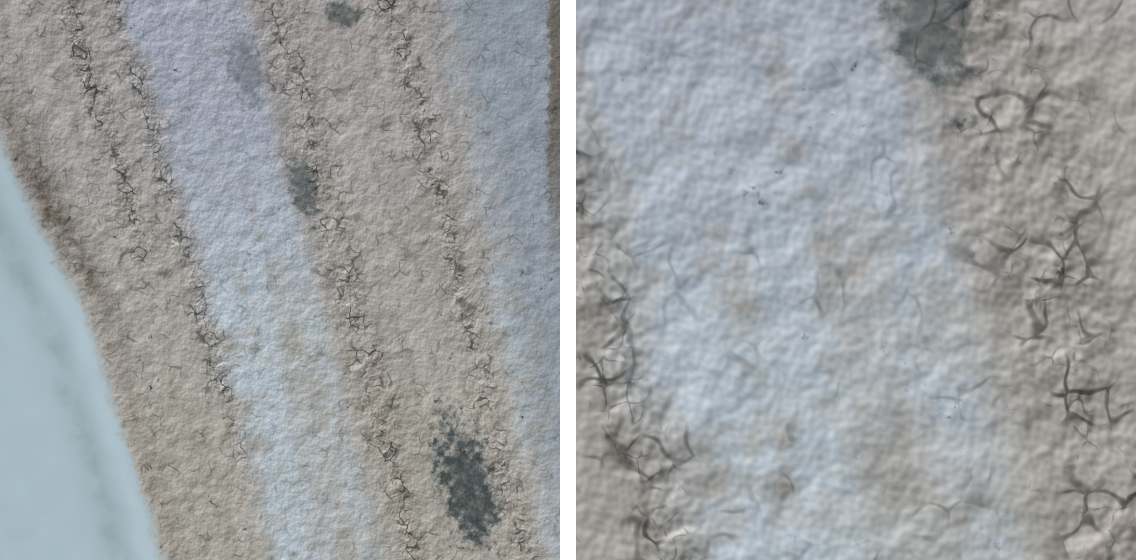
Left, the full canvas; right, a detail of the centre.
Reproduce this texture procedurally as a WebGL 1 fragment shader.

```glsl
precision highp float;
uniform vec2 u_resolution;

const vec3 CLAY_LOW = vec3(0.635, 0.622, 0.592);
const vec3 CLAY_HIGH = vec3(0.610, 0.598, 0.592);
const vec3 FROST_LOW = vec3(0.675, 0.720, 0.755);
const vec3 FROST_HIGH = vec3(0.610, 0.633, 0.685);
const vec3 SNOW = vec3(0.655, 0.735, 0.772);
const vec3 SNOW_SHADE = vec3(0.560, 0.630, 0.660);
const vec3 WET_BLUE = vec3(0.535, 0.585, 0.635);
const vec3 MUD = vec3(0.400, 0.375, 0.345);
const vec3 SOOT = vec3(0.255, 0.285, 0.290);

vec2 hash2(vec2 p) {
  vec3 q = fract(p.xyx * vec3(0.1031, 0.1030, 0.0973));
  q += dot(q, q.yzx + 33.33);
  return fract((q.xx + q.yz) * q.zy);
}

float slope(vec2 cell, vec2 corner, vec2 f) {
  float angle = 6.2832 * hash2(cell + corner).x;
  return dot(vec2(cos(angle), sin(angle)), f - corner);
}

// Gradient noise, roughly -0.7 to 0.7
float noise(vec2 p) {
  vec2 i = floor(p), f = fract(p);
  vec2 w = f * f * f * (f * (f * 6.0 - 15.0) + 10.0);
  float low = mix(slope(i, vec2(0, 0), f), slope(i, vec2(1, 0), f), w.x);
  float high = mix(slope(i, vec2(0, 1), f), slope(i, vec2(1, 1), f), w.x);
  return mix(low, high, w.y);
}

float fbm(vec2 p) {
  float sum = 0.0, gain = 0.5;
  for (int i = 0; i < 4; i++) {
    sum += gain * noise(p);
    p = mat2(1.6, 1.2, -1.2, 1.6) * p + 17.3;
    gain *= 0.6;
  }
  return sum;
}

// Thin lines between irregular cells
float cracks(vec2 p) {
  p += 0.45 * vec2(noise(p * 1.3 + 5.0), noise(p * 1.3 + 51.0));
  vec2 i = floor(p), f = fract(p);
  float nearest = 9.0, second = 9.0;
  for (int y = -1; y <= 1; y++) {
    for (int x = -1; x <= 1; x++) {
      vec2 o = vec2(float(x), float(y));
      float d = length(o + hash2(i + o) - f);
      second = min(second, max(nearest, d));
      nearest = min(nearest, d);
    }
  }
  return 1.0 - smoothstep(0.03, 0.19, second - nearest);
}

float band(float x, float center, float width) {
  float d = (x - center) / width;
  return exp(-d * d);
}

// Ragged spot stretched along the furrows
float blot(vec2 p, vec2 center, vec2 size, float ragged) {
  vec2 d = p - center;
  d.x += 0.22 * d.y;
  d /= size;
  return smoothstep(0.25, 0.8, exp(-dot(d, d)) + ragged);
}

void main() {
  vec2 p = gl_FragCoord.xy / u_resolution;
  float wide = fbm(p * 5.0 + 3.0);
  float mid = fbm(p * 17.0 + 40.0);
  float fine = fbm(p * 65.0 + 90.0);

  // Furrow coordinate: constant along the slanted, fanning tracks
  float lane = p.x + 0.3 * p.y - 0.1 * p.x * p.y + 0.025 * wide + 0.016 * mid;
  float bank = lane + 0.06 * smoothstep(0.35, 0.75, p.y);
  float streak = noise(vec2(lane * 32.0, p.y * 2.2));
  float thinStreak = noise(vec2(lane * 75.0, p.y * 6.0 + 8.0));
  float snow = 1.0 - smoothstep(0.272, 0.298, bank + 0.018 * fine);

  // Crumbled ridges beside the tracks
  float ridges = band(lane, 0.408, 0.022) * smoothstep(0.45, 0.65, p.y);
  ridges += band(lane, 0.48, 0.018) * smoothstep(0.1, 0.3, p.y);
  ridges += 0.75 * band(lane, 0.74, 0.032) + 0.8 * band(lane, 0.93, 0.022);
  float crumble = clamp(ridges * (0.75 + 1.5 * mid), 0.0, 1.0);

  // Clay with bands of frost
  vec3 color = mix(CLAY_LOW, CLAY_HIGH, smoothstep(0.2, 0.9, p.y));
  color += 0.055 * streak + 0.03 * thinStreak + 0.04 * mid;
  float frost = band(lane, 0.525, 0.038);
  frost += 0.85 * band(lane, 0.605, 0.075) * smoothstep(0.3, 0.75, p.y);
  frost += 0.6 * band(lane, 0.665, 0.025) + 0.55 * band(lane, 0.59, 0.05);
  frost += 0.6 * band(lane, 1.0, 0.03) * (1.0 - smoothstep(0.4, 0.7, p.y));
  frost *= 0.9 + 1.3 * mid + 0.8 * fine + 0.5 * streak;
  vec3 frostColor = mix(FROST_LOW, FROST_HIGH, smoothstep(0.35, 0.85, p.y));
  color = mix(color, frostColor + 0.04 * mid, clamp(frost, 0.0, 1.0));
  float wet = smoothstep(0.96, 1.07, lane + 0.05 * mid);
  color = mix(color, WET_BLUE + 0.09 * mid + 0.04 * streak, 0.8 * wet);

  // Brown stains on the ridges, bank and far right edge
  float stain = band(bank, 0.325, 0.026) * band(p.y, 0.62, 0.16);
  stain += 0.25 * band(bank, 0.315, 0.018);
  stain = clamp(stain * (0.65 + 1.3 * mid + fine) + 0.28 * crumble, 0.0, 1.0);
  color = mix(color, MUD, stain);
  float edge = smoothstep(0.972, 0.985, p.x + 0.02 * fine + 0.02 * wide);
  color = mix(color, MUD, 0.85 * edge * smoothstep(0.45, 0.8, p.y));

  // Relief lit from the upper left, with short broken cracks
  vec2 toLight = vec2(-0.0017, 0.0024);
  float relief = fbm(p * 28.0) - fbm((p + toLight) * 28.0);
  float rough = (1.0 - 0.95 * snow) * (1.0 - 0.3 * wet);
  color += relief * rough * (0.62 + 0.7 * crumble);
  float broken = smoothstep(0.02, 0.4, noise(p * 34.0 + 7.0) + 0.3 * crumble);
  float fissure = cracks(p * 43.0) * broken;
  fissure += 0.6 * cracks(p * 80.0 + 9.0) * smoothstep(0.1, 0.45, fine + 0.35 * crumble);
  fissure *= rough * (0.5 + 0.6 * crumble) * (1.0 - 0.5 * clamp(frost, 0.0, 1.0));
  color *= 1.0 - 0.42 * clamp(fissure, 0.0, 1.0);

  // Smooth snow with a pale rim and a shaded hollow
  float hollow = band(bank, 0.212, 0.028) * (0.55 + 1.2 * mid);
  hollow += 0.5 * smoothstep(0.1, 0.5, wide) + 0.3 * smoothstep(0.4, 0.65, p.y);
  vec3 snowColor = mix(SNOW, SNOW_SHADE, clamp(hollow, 0.0, 1.0));
  snowColor += 0.025 * band(bank, 0.262, 0.02) + 0.02 * mid;
  color = mix(color, snowColor, snow * 0.96);

  // Dark speckled soot
  float ragged = 0.7 * fine + 0.55 * mid;
  float soot = blot(p, vec2(0.833, 0.135), vec2(0.058, 0.12), ragged);
  soot += 0.7 * blot(p, vec2(0.54, 0.665), vec2(0.026, 0.06), ragged);
  soot += 0.7 * blot(p, vec2(0.61, 0.975), vec2(0.04, 0.026), ragged);
  soot += 0.4 * blot(p, vec2(0.44, 0.88), vec2(0.035, 0.07), ragged);
  soot *= 0.82 + 0.9 * fine + 1.6 * relief;
  color = mix(color, SOOT + 0.5 * relief, clamp(soot, 0.0, 0.95) * (1.0 - snow));

  gl_FragColor = vec4(clamp(color, 0.0, 1.0), 1.0);
}
```
